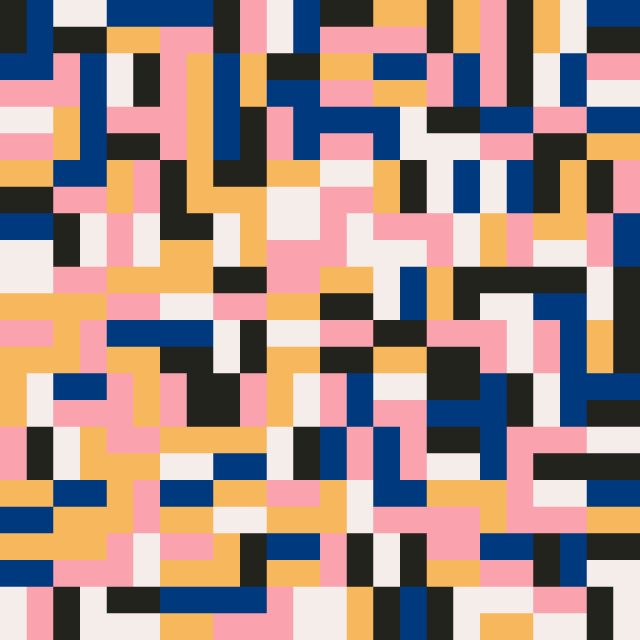
This pattern is drawn by a three.js fragment shader. Its source:

```glsl
// Patchwork of two-tone square blocks on a regular grid.
// Each block is halved across or upright by a hash, and its two bars
// take two different palette colours. Edges are smoothed by supersampling.

#define BLOCKS 12.0    // blocks along each side of the canvas
#define UPRIGHT 0.5    // share of blocks split into upright bars
#define SEED 17.0      // changes the arrangement
#define SAMPLES 4      // subsamples per pixel along each axis

#define BLUE   vec3(0.000, 0.224, 0.494)
#define CREAM  vec3(0.961, 0.929, 0.918)
#define PINK   vec3(0.980, 0.635, 0.682)
#define BLACK  vec3(0.133, 0.137, 0.114)
#define ORANGE vec3(0.969, 0.718, 0.361)

varying vec2 vUv;

// Sine-free hash of a block and a channel, 0 to 1
float hash(vec2 block, float channel) {
  vec3 p = fract(vec3(block.xyx + SEED + channel * 37.0) * 0.1031);
  p += dot(p, p.yzx + 33.33);
  return fract((p.x + p.y) * p.z);
}

vec3 palette(float index) {
  if (index < 0.5) return BLUE;
  if (index < 1.5) return CREAM;
  if (index < 2.5) return PINK;
  if (index < 3.5) return BLACK;
  return ORANGE;
}

// Weighted pick: blue is the rarest, black the most common
float pickIndex(float h) {
  return step(0.11, h) + step(0.26, h) + step(0.49, h) + step(0.75, h);
}

vec3 patchwork(vec2 uv) {
  vec2 p = uv * BLOCKS;
  vec2 block = floor(p);
  vec2 local = fract(p);

  // Which of the two bars holds this point
  float along = hash(block, 0.0) < UPRIGHT ? local.x : local.y;
  float bar = step(0.5, along);

  // The second bar steps around the palette, so it never repeats the first
  float first = pickIndex(hash(block, 1.0));
  float shift = 1.0 + floor(hash(block, 2.0) * 4.0);
  return palette(mod(first + bar * shift, 5.0));
}

void main() {
  // Average a grid of points spread over the pixel footprint
  vec2 pixel = fwidth(vUv);
  vec3 total = vec3(0.0);
  for (int j = 0; j < SAMPLES; j++) {
    for (int i = 0; i < SAMPLES; i++) {
      vec2 offset = (vec2(float(i), float(j)) + 0.5) / float(SAMPLES) - 0.5;
      total += patchwork(vUv + offset * pixel);
    }
  }
  gl_FragColor = vec4(total / float(SAMPLES * SAMPLES), 1.0);
}
```
